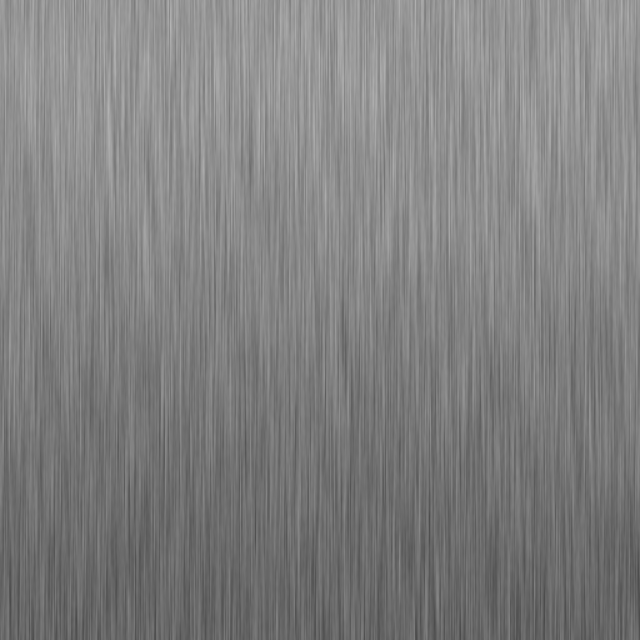
Reproduce this texture procedurally as a Shadertoy shader.

```glsl
// Brushed grey steel: hair-fine vertical streaks over a light-to-dark gradient.

#define TOP_GREY 0.587
#define BOTTOM_GREY 0.397
#define FADE_HEIGHT 0.90
#define FINE_COLUMNS 512.0
#define FINE_CONTRAST 0.034
#define MEDIUM_COLUMNS 290.0
#define MEDIUM_CONTRAST 0.016
#define BROAD_COLUMNS 80.0
#define BROAD_CONTRAST 0.003
#define SLOWEST_WAVE 2.0
#define FASTEST_WAVE 26.0
#define GRAIN_AMOUNT 0.42

const float TAU = 6.2831853;

float hash(vec2 p) {
    vec3 q = fract(vec3(p.xyx) * 0.1031);
    q += dot(q, q.yzx + 33.33);
    return fract((q.x + q.y) * q.z);
}

// Brightness along one strand: long random waves, then shorter and weaker ones
float strand(float column, float height, float seed) {
    float sum = 0.0;
    float grain = GRAIN_AMOUNT;
    float grainPace = FASTEST_WAVE;
    for (int k = 0; k < 7; k++) {
        float id = seed + float(k) * 7.0;
        float pick = hash(vec2(column, id));
        float phase = TAU * hash(vec2(column, id + 3.0));
        if (k < 3) {
            sum += sin(height * mix(SLOWEST_WAVE, FASTEST_WAVE, pick) + phase);
        } else {
            sum += grain * sin(height * grainPace * (1.0 + pick) + phase);
            grain *= 0.68;
            grainPace *= 2.0;
        }
    }
    return sum * 0.78;
}

// Strands with narrow soft edges, weakened when thinner than a pixel
float streaks(vec2 uv, float columns, float seed) {
    float x = uv.x * columns + 19.5;
    float column = floor(x);
    float softness = clamp(0.5 * columns / iResolution.x, 0.1, 0.5);
    float blend = smoothstep(0.5 - softness, 0.5 + softness, x - column);
    float value = mix(strand(column, uv.y, seed), strand(column + 1.0, uv.y, seed), blend);
    return value * min(1.0, iResolution.x / columns);
}

void mainImage(out vec4 fragColor, in vec2 fragCoord) {
    vec2 uv = fragCoord / iResolution.xy;

    // Sheen: bright upper part, falling off to the bottom edge
    float fade = clamp(uv.y / FADE_HEIGHT, 0.0, 1.0);
    float light = mix(fade, smoothstep(0.0, 1.0, fade), 0.5);
    float grey = mix(BOTTOM_GREY, TOP_GREY, light);

    // Brush marks
    grey += FINE_CONTRAST * streaks(uv, FINE_COLUMNS, 11.0);
    grey += MEDIUM_CONTRAST * streaks(uv, MEDIUM_COLUMNS, 67.0);
    grey += BROAD_CONTRAST * streaks(uv, BROAD_COLUMNS, 123.0);

    fragColor = vec4(vec3(clamp(grey, 0.0, 1.0)), 1.0);
}
```
